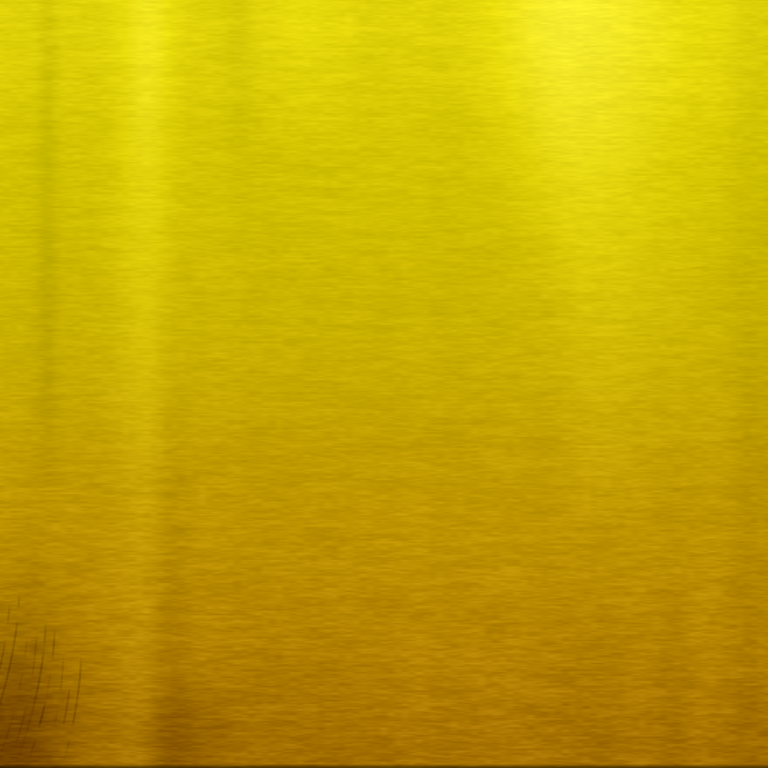
A WebGL 2 fragment shader for this texture:

```glsl
#version 300 es
precision highp float;

uniform vec2 u_resolution;
out vec4 fragColor;

float hash(vec2 p) {
    vec3 q = fract(vec3(p.xyx) * 0.1031);
    q += dot(q, q.yzx + 33.33);
    return fract((q.x + q.y) * q.z);
}

float valueNoise(vec2 p) {
    vec2 cell = floor(p);
    vec2 f = fract(p);
    f = f * f * (3.0 - 2.0 * f);
    float low = mix(hash(cell), hash(cell + vec2(1.0, 0.0)), f.x);
    float high = mix(hash(cell + vec2(0.0, 1.0)), hash(cell + 1.0), f.x);
    return mix(low, high, f.y);
}

// Soft vertical band around a centre line
float band(float x, float centre, float width) {
    float d = (x - centre) / width;
    return exp(-d * d);
}

// Band with separate softness on its left and right
float skewBand(float x, float centre, float left, float right) {
    return band(x, centre, x < centre ? left : right);
}

// Vertical metal tint, from amber below to yellow above
vec3 goldRamp(float y) {
    vec3 c = mix(vec3(0.645, 0.44, 0.0), vec3(0.70, 0.51, 0.0), smoothstep(0.0, 0.20, y));
    c = mix(c, vec3(0.745, 0.59, 0.0), smoothstep(0.14, 0.38, y));
    c = mix(c, vec3(0.785, 0.685, 0.0), smoothstep(0.32, 0.58, y));
    c = mix(c, vec3(0.82, 0.755, 0.0), smoothstep(0.50, 0.80, y));
    return mix(c, vec3(0.875, 0.82, 0.03), smoothstep(0.74, 1.0, y));
}

// Broad reflections
float reflections(vec2 p) {
    float leftColumn = skewBand(p.x, mix(0.182, 0.194, p.y), 0.045, mix(0.020, 0.038, p.y));
    float leftGlow = leftColumn * mix(0.045, 0.085, smoothstep(0.1, 1.0, p.y));
    float rightWidth = mix(0.07, 0.13, smoothstep(0.45, 1.0, p.y));
    float rightColumn = skewBand(p.x, mix(0.79, 0.735, smoothstep(0.4, 1.0, p.y)),
                                 rightWidth * 0.75, rightWidth * 1.35);
    float rightGlow = rightColumn * (0.035 * smoothstep(0.1, 0.5, p.y)
                                   + 0.085 * smoothstep(0.45, 0.98, p.y));
    float centreGlow = 0.04 * band(p.x, 0.40, 0.055) * smoothstep(0.72, 1.0, p.y);
    return leftGlow + rightGlow + centreGlow;
}

// Dim vertical bands and the dull lower left corner
float shading(vec2 p) {
    float shade = 0.045 * band(p.x, 0.062, 0.014) * smoothstep(0.25, 0.6, p.y);
    shade += 0.035 * band(p.x, 0.31, 0.018) * smoothstep(0.6, 1.0, p.y);
    shade += 0.030 * smoothstep(0.93, 0.98, p.x);
    shade += 0.035 * band(p.x, 0.225, 0.025) * (1.0 - smoothstep(0.15, 0.7, p.y));
    shade += 0.08 * band(p.x, 0.24, 0.05) * band(p.y, 0.04, 0.06);
    shade += 0.19 * band(p.x, 0.0, 0.09) * band(p.y, 0.02, 0.17);
    float ripple = valueNoise(vec2(p.x * 24.0, p.y * 1.5 + 7.0)) - 0.5;
    return shade + ripple * mix(0.045, 0.012, smoothstep(0.1, 0.6, p.y));
}

// Horizontal brushed grain, centred on zero
float brushedGrain(vec2 p) {
    float streaks = valueNoise(p * vec2(42.0, 330.0)) - 0.5;
    float fibres = valueNoise(p * vec2(110.0, 500.0) + 31.0) - 0.5;
    float clouds = valueNoise(p * vec2(14.0, 110.0) + 57.0) - 0.5;
    return streaks * 0.5 + fibres * 0.45 + clouds * 0.25;
}

// Fine curved scratches fanning up from the lower left
float scratches(vec2 p, float pixel) {
    float sum = 0.0;
    for (int i = 0; i < 9; i++) {
        float k = float(i);
        float seed = hash(vec2(k, 4.7));
        float top = 0.235 - 0.012 * k + 0.03 * (seed - 0.5);
        float drop = max(top - p.y, 0.0);
        float x = 0.014 + 0.0115 * k - 0.9 * drop * drop - 0.04 * drop;
        float line = 1.0 - smoothstep(0.0005, 0.0012 + pixel, abs(p.x - x));
        float span = smoothstep(0.0, 0.02, top - p.y) * smoothstep(0.0, 0.06, p.y);
        float broken = smoothstep(0.2, 0.7, valueNoise(vec2(k * 9.0, p.y * 45.0)));
        sum += line * span * broken * (0.4 + 0.6 * seed);
    }
    return sum;
}

void main() {
    vec2 p = gl_FragCoord.xy / u_resolution;
    float pixel = 1.0 / u_resolution.x;

    // Metal under broad light
    float glow = reflections(p);
    vec3 color = goldRamp(p.y);
    color += glow * vec3(0.85, 0.95, 0.35);
    color.b += 1.6 * max(glow - 0.05, 0.0) * smoothstep(0.55, 1.0, p.y);
    color -= shading(p) * vec3(1.0, 0.92, 0.3);

    // Surface detail
    float grainStrength = mix(0.13, 0.085, smoothstep(0.0, 0.6, p.y));
    color += brushedGrain(p) * grainStrength * vec3(1.0, 0.95, 0.5);
    color -= scratches(p, pixel) * vec3(0.10, 0.08, 0.0);

    // Dark lower rim
    color *= mix(0.5, 1.0, smoothstep(0.0, 0.006, p.y));
    fragColor = vec4(clamp(color, 0.0, 1.0), 1.0);
}
```
